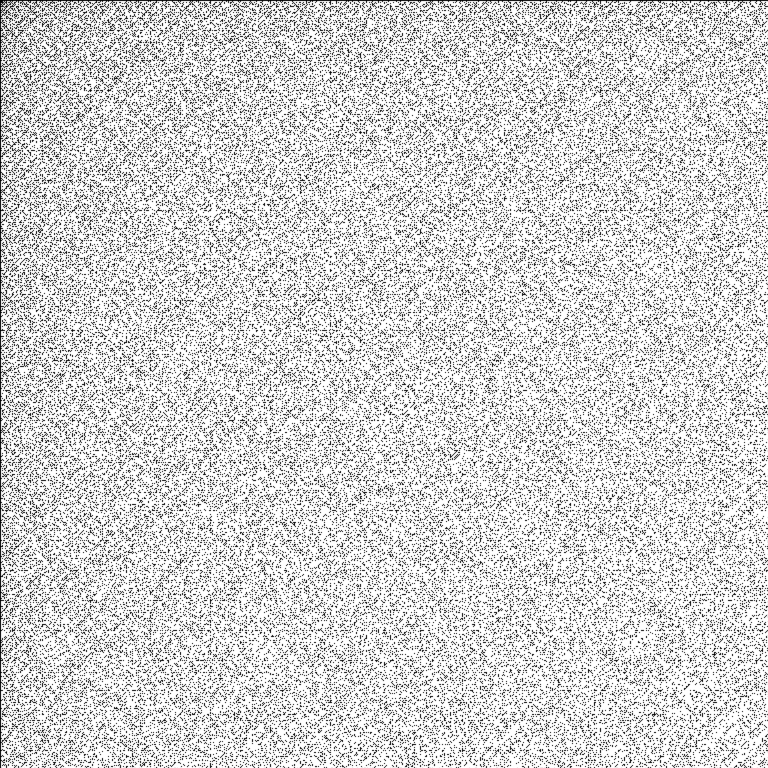
Give the GLSL for this texture, as a Shadertoy shader.

```glsl
// Number-theory grain: a square grid, counted from the upper left corner, where
// the cell (column, row) is inked if column * row + 1 has no proper divisor.
// Each pixel is a tent-filtered average of the cells it touches.

const float CELLS_PER_SIDE = 768.0;
const float FILTER_RADIUS_PIXELS = 0.83;
const vec3 PAPER = vec3(1.0);
const vec3 INK = vec3(0.0);

// Trial division by 2, 3 and all numbers of the form 6k - 1 and 6k + 1.
// One counts as indivisible, which inks the first row and column.
bool isIndivisible(int n) {
    if (n < 4) return true;
    if (n % 2 == 0 || n % 3 == 0) return false;
    for (int d = 5; d * d <= n; d += 6) {
        if (n % d == 0 || n % (d + 2) == 0) return false;
    }
    return true;
}

// Area of a unit tent, spanning -1 to 1, to the left of t.
float tentArea(float t) {
    t = clamp(t, -1.0, 1.0);
    return 0.5 + t - 0.5 * t * abs(t);
}

// Share of a tent around center that falls on the cell [index, index + 1].
float cellWeight(int index, float center, float radius) {
    float left = (float(index) - center) / radius;
    return tentArea(left + 1.0 / radius) - tentArea(left);
}

// Filtered ink coverage around a point given in cells.
float inkCoverage(vec2 point, float radius) {
    ivec2 first = max(ivec2(floor(point - radius)), ivec2(0));
    ivec2 last = ivec2(floor(point + radius));
    float inked = 0.0;
    float total = 0.0;
    for (int row = first.y; row <= last.y; row++) {
        float rowWeight = cellWeight(row, point.y, radius);
        for (int column = first.x; column <= last.x; column++) {
            float weight = rowWeight * cellWeight(column, point.x, radius);
            total += weight;
            if (weight > 0.0 && isIndivisible(column * row + 1)) inked += weight;
        }
    }
    return inked / max(total, 0.0001);
}

void mainImage(out vec4 fragColor, in vec2 fragCoord) {
    float cellsPerPixel = CELLS_PER_SIDE / iResolution.y;
    vec2 fromTopLeft = vec2(fragCoord.x, iResolution.y - fragCoord.y);
    float ink = inkCoverage(fromTopLeft * cellsPerPixel,
                            FILTER_RADIUS_PIXELS * cellsPerPixel);
    fragColor = vec4(mix(PAPER, INK, ink), 1.0);
}
```
